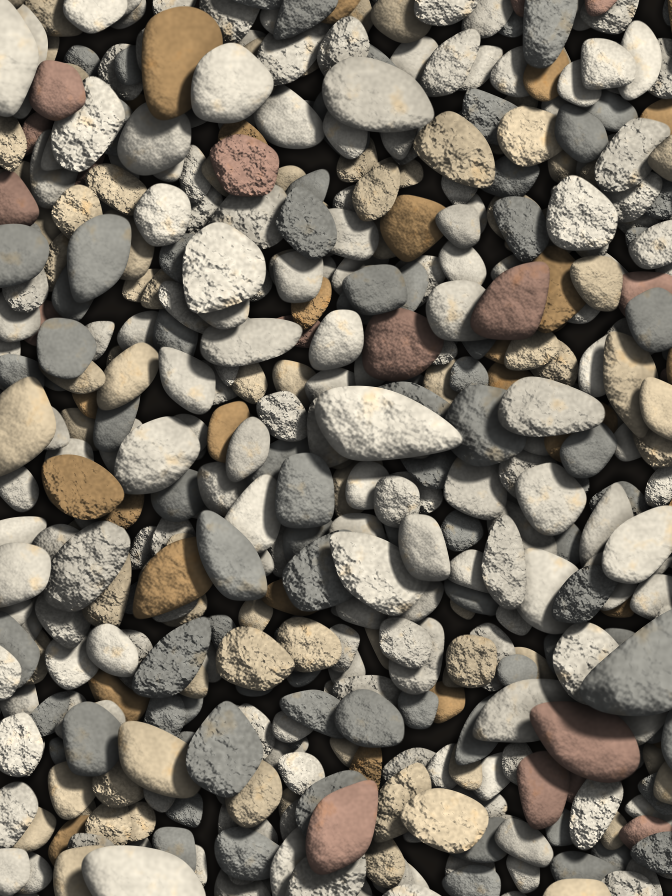
Reproduce this texture procedurally as a Shadertoy shader.

```glsl
// Sunlit bed of pale rounded pebbles, piled in layers with hard shadows.

const float TAU = 6.2831853;
const vec3 SUN_DIR = vec3(0.46, 0.55, 0.69);
const vec3 SUN_TINT = vec3(1.0, 0.975, 0.925);
const vec3 SKY_TINT = vec3(0.98, 0.99, 1.0);

const vec3 CHALK = vec3(0.95, 0.925, 0.87);
const vec3 CREAM = vec3(0.92, 0.85, 0.73);
const vec3 SLATE = vec3(0.65, 0.65, 0.63);
const vec3 OCHRE = vec3(0.78, 0.64, 0.46);
const vec3 ROSE = vec3(0.74, 0.60, 0.54);

float hash(vec2 p) {
    vec3 q = fract(vec3(p.xyx) * 0.1031);
    q += dot(q, q.yzx + 33.33);
    return fract((q.x + q.y) * q.z);
}

vec2 hash2(vec2 p) {
    return vec2(hash(p), hash(p + 71.7));
}

float cornerSlope(vec2 cell, vec2 offset) {
    float a = TAU * hash(cell);
    return dot(vec2(cos(a), sin(a)), offset);
}

float gradientNoise(vec2 p) {
    vec2 i = floor(p), f = fract(p);
    vec2 u = f * f * f * (f * (f * 6.0 - 15.0) + 10.0);
    vec2 e = vec2(1.0, 0.0);
    float below = mix(cornerSlope(i, f), cornerSlope(i + e, f - e), u.x);
    float above = mix(cornerSlope(i + e.yx, f - e.yx), cornerSlope(i + 1.0, f - 1.0), u.x);
    return mix(below, above, u.y);
}

float fbm(vec2 p) {
    float sum = 0.0, amp = 1.0;
    for (int i = 0; i < 4; i++) {
        sum += amp * gradientNoise(p);
        p = mat2(1.6, 1.2, -1.2, 1.6) * p + 5.3;
        amp *= 0.52;
    }
    return sum;
}

// Rounded random polygon: x is 1 on the rim, yz is the outward direction.
vec3 pebbleShape(vec2 p, vec2 seed, vec2 stretch, mat2 turn) {
    vec2 local = (turn * p) / stretch;
    vec2 slope = vec2(0.0);
    float sum = 1e-6;
    for (int i = 0; i < 7; i++) {
        vec2 r = hash2(seed + float(i) * 3.17);
        float a = (float(i) + 0.7 * r.x) * TAU / 7.0;
        vec2 n = vec2(cos(a), sin(a)) / mix(0.76, 1.14, r.y);
        float x = max(dot(local, n), 0.0);
        float x5 = x * x * x * x * x;
        sum += x5 * x;
        slope += x5 * n;
    }
    vec2 outward = (slope / stretch) * turn;
    return vec3(pow(sum, 1.0 / 6.0), outward / (length(outward) + 1e-6));
}

vec3 pebbleColor(vec2 seed) {
    float kind = hash(seed + 9.1);
    vec3 c = mix(CHALK, CREAM, step(0.46, kind));
    c = mix(c, SLATE, step(0.67, kind));
    c = mix(c, OCHRE, step(0.91, kind));
    c = mix(c, ROSE, step(0.955, kind));
    return c * mix(0.88, 1.06, hash(seed + 14.3));
}

vec3 pebbleNormal(vec3 shape, vec2 p, vec2 seed, float rough) {
    float lean = 0.96 * pow(min(shape.x, 1.0), mix(1.6, 4.0, hash(seed + 21.0)));
    vec2 q = p * 1.7 + seed * 7.3;
    float e = 0.04, h = fbm(q);
    vec2 bump = vec2(fbm(q + vec2(e, 0.0)) - h, fbm(q + vec2(0.0, e)) - h) / e;
    vec2 tilt = (hash2(seed + 27.0) - 0.5) * 0.55;
    return normalize(vec3(shape.yz * lean + tilt - rough * bump, sqrt(1.0 - lean * lean) + 0.1));
}

// Paints one grid of pebbles over the sky and sun light gathered so far.
void paintLayer(vec2 p, float size, float share, float id, inout vec3 sky, inout vec3 sun) {
    vec2 home = floor(p / size);
    for (int y = -1; y <= 1; y++)
    for (int x = -1; x <= 1; x++) {
        vec2 cell = home + vec2(x, y);
        vec2 seed = cell + id * 37.0 + 50.0;
        if (hash(seed + 3.3) > share) continue;
        float radius = size * mix(0.36, 0.60, hash(seed + 5.9));
        vec2 center = (cell + 0.5 + (hash2(seed) - 0.5) * 0.6) * size;
        vec2 v = (p - center) / radius;
        if (dot(v, v) > 6.0) continue;

        float a = TAU * hash(seed + 12.7);
        mat2 turn = mat2(cos(a), sin(a), -sin(a), cos(a));
        float aspect = mix(1.0, 1.38, hash(seed + 17.9));
        vec2 stretch = vec2(aspect, 1.0 / aspect);
        vec3 shape = pebbleShape(v, seed, stretch, turn);
        float blur = 0.9 / (iResolution.y * radius);

        // Thrown shadow and contact shade
        float shadowRim = pebbleShape(v + SUN_DIR.xy * 0.65, seed, stretch, turn).x;
        sun *= smoothstep(0.95 - blur, 1.05 + blur, shadowRim);
        sky *= mix(0.5, 1.0, smoothstep(0.9, 1.45, shape.x));

        // Lit stone surface
        float cover = 1.0 - smoothstep(1.0 - blur, 1.0 + blur, shape.x);
        if (cover <= 0.0) continue;
        float rough = mix(0.05, 0.30, pow(hash(seed + 31.0), 2.0));
        vec3 n = pebbleNormal(shape, v, seed, rough);
        float stain = fbm(v * 1.3 + seed * 3.1);
        float grain = gradientNoise(v * 9.0 + seed);
        vec3 albedo = pebbleColor(seed) * (1.0 + 0.10 * stain + (0.05 + 0.4 * rough) * grain);
        albedo = mix(albedo, albedo * vec3(1.0, 0.90, 0.75), smoothstep(0.2, 0.8, stain) * 0.6);
        float lit = smoothstep(0.02, 0.78, dot(n, SUN_DIR));
        sky = mix(sky, albedo * SKY_TINT * 0.35 * (0.55 + 0.45 * n.z), cover);
        sun = mix(sun, albedo * SUN_TINT * 0.63 * lit, cover);
    }
}

void mainImage(out vec4 fragColor, in vec2 fragCoord) {
    vec2 p = fragCoord / iResolution.y;
    vec3 sky = vec3(0.10, 0.09, 0.08), sun = vec3(0.0);
    paintLayer(p, 0.060, 1.00, 1.0, sky, sun);
    paintLayer(p + 0.031, 0.066, 0.85, 2.0, sky, sun);
    paintLayer(p + 0.017, 0.082, 0.72, 3.0, sky, sun);
    paintLayer(p + 0.053, 0.092, 0.50, 4.0, sky, sun);
    paintLayer(p + 0.040, 0.125, 0.20, 5.0, sky, sun);
    fragColor = vec4(clamp(sky + sun, 0.0, 1.0), 1.0);
}
```
